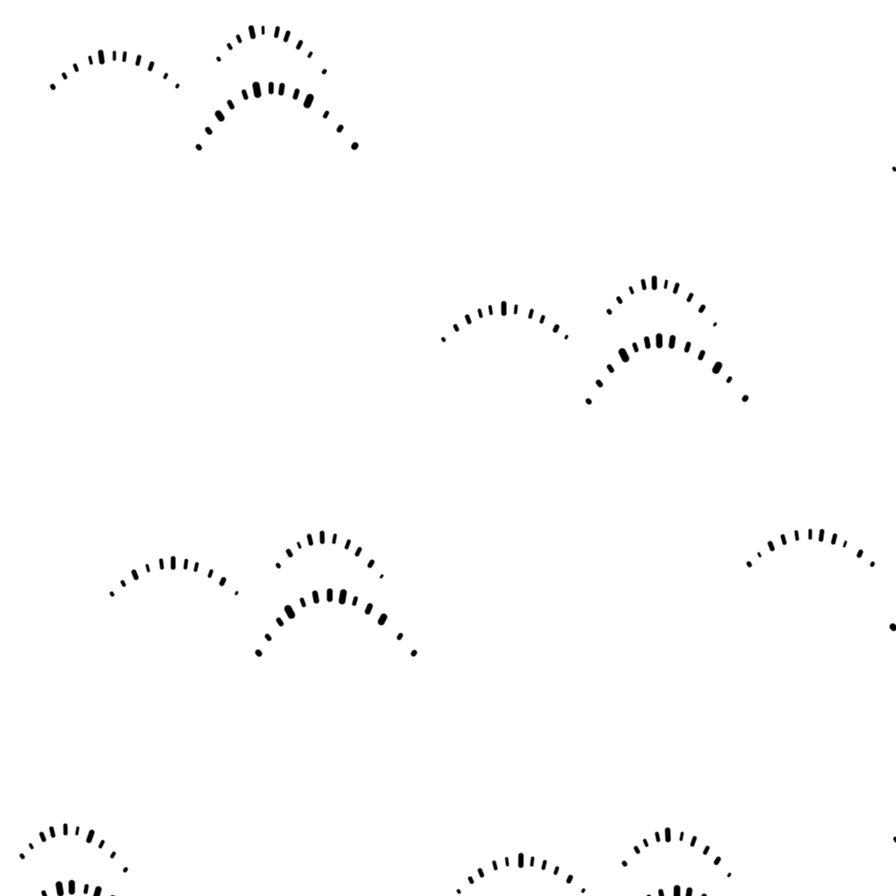
A three.js fragment shader for this pattern:

```glsl
varying vec2 vUv;

const vec3 PAPER = vec3(1.0);
const vec3 INK = vec3(0.0);
const float SOFTNESS = 0.0013;

// Layered sines giving an uneven 0..1 value for each stroke
float unevenness(float k) {
  return 0.5 + 0.28 * sin(k * 2.37) + 0.22 * sin(k * 5.13 + 1.7);
}

float capsuleDistance(vec2 p, vec2 halfAxis, float radius) {
  float along = clamp(dot(p, halfAxis) / dot(halfAxis, halfAxis), -1.0, 1.0);
  return length(p - halfAxis * along) - radius;
}

vec2 bezierPoint(vec2 a, vec2 b, vec2 c, float t) {
  return mix(mix(a, b, t), mix(b, c, t), t);
}

vec2 bezierTangent(vec2 a, vec2 b, vec2 c, float t) {
  return mix(b - a, c - b, t);
}

// Distance to an arch of short strokes, longest near the crown
float dashedArch(vec2 p, vec2 a, vec2 b, vec2 c, float count, float radius, float seed) {
  float nearest = 1.0;
  for (int i = 0; i < 13; i++) {
    float k = float(i);
    if (k >= count) break;
    float weight = unevenness(k * 1.9 + seed);
    float t = (k + 0.3 * (unevenness(k * 3.1 + seed * 1.7) - 0.5)) / (count - 1.0);
    t = clamp(t, 0.0, 1.0);
    vec2 tangent = normalize(bezierTangent(a, b, c, t));
    vec2 lean = normalize(vec2(-tangent.y, tangent.x) + vec2(0.0, 0.5));
    float crown = sin(3.14159 * t);
    float halfLength = 0.0008 + 0.0042 * crown * mix(0.55, 1.1, weight);
    float strokeRadius = radius * mix(0.55, 1.15, weight);
    vec2 offset = p - bezierPoint(a, b, c, t);
    nearest = min(nearest, capsuleDistance(offset, lean * halfLength, strokeRadius));
  }
  return nearest;
}

// Three arches: one to the left, and a small one above a large one
float archGroup(vec2 p, float seed) {
  if (abs(p.x + 0.075) > 0.2 || abs(p.y) > 0.1) return 1.0;
  float left = dashedArch(p, vec2(-0.243, 0.001), vec2(-0.177, 0.070),
                          vec2(-0.104, 0.002), 11.0, 0.0026, seed);
  float upper = dashedArch(p, vec2(-0.058, 0.032), vec2(-0.004, 0.103),
                           vec2(0.060, 0.018), 10.0, 0.0027, seed + 4.3);
  float large = dashedArch(p, vec2(-0.081, -0.068), vec2(-0.009, 0.066),
                           vec2(0.094, -0.065), 13.0, 0.0037, seed + 8.9);
  return min(left, min(upper, large));
}

// Groups spaced along a gently bending row
float groupRow(vec2 p, vec2 start, vec2 spacing, vec2 bend, float seed) {
  float nearest = 1.0;
  for (int i = 0; i < 3; i++) {
    float column = float(i);
    vec2 centre = start + spacing * column + bend * column * (column - 1.0);
    nearest = min(nearest, archGroup(p - centre, seed + column * 6.1));
  }
  return nearest;
}

void main() {
  // Staggered rows from top to bottom
  float d = groupRow(vUv, vec2(0.302, 0.902), vec2(0.939, -0.092), vec2(0.0), 1.0);
  d = min(d, groupRow(vUv, vec2(0.738, 0.620), vec2(0.900, 0.0), vec2(0.0), 12.4));
  d = min(d, groupRow(vUv, vec2(0.368, 0.336), vec2(0.710, 0.032), vec2(0.0), 25.7));
  d = min(d, groupRow(vUv, vec2(0.081, 0.010), vec2(0.674, -0.006), vec2(-0.094, 0.031), 38.2));

  float coverage = 1.0 - smoothstep(-SOFTNESS, SOFTNESS, d);
  gl_FragColor = vec4(mix(PAPER, INK, coverage), 1.0);
}
```
